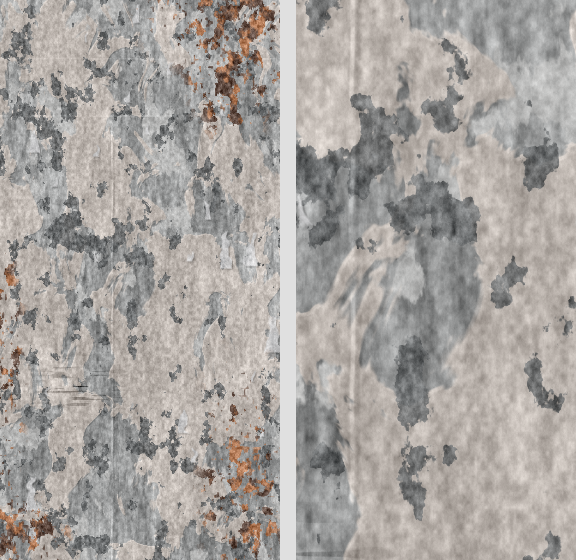
Left, the full canvas; right, a detail of the centre.
A Shadertoy shader for this texture:

```glsl
// Weathered wall: streaky grey metal under torn beige plaster, with charcoal
// flakes, white paint chips and rust. Thresholded fractal noise shapes each
// layer, and soft elliptical regions decide where that layer gathers.

float hash(vec2 p) {
    vec3 q = fract(vec3(p.xyx) * 0.1031);
    q += dot(q, q.yzx + 33.33);
    return fract((q.x + q.y) * q.z);
}

float noise(vec2 p) {
    vec2 i = floor(p), f = fract(p);
    f = f * f * (3.0 - 2.0 * f);
    return mix(mix(hash(i), hash(i + vec2(1, 0)), f.x),
               mix(hash(i + vec2(0, 1)), hash(i + vec2(1, 1)), f.x), f.y);
}

float fbm(vec2 p) {
    float sum = 0.0, total = 0.0, amp = 1.0;
    for (int i = 0; i < 6; i++) {
        sum += amp * noise(p);
        total += amp;
        amp *= 0.57;
        p = p * 2.03 + vec2(17.3, 9.1);
    }
    return sum / total;
}

// Soft elliptical region, 1 at its centre
float region(vec2 p, vec2 centre, vec2 radius) {
    vec2 q = (p - centre) / radius;
    return exp(-dot(q, q));
}

// Beige coat, thickest around the middle of the wall
float plasterMask(vec2 p) {
    vec2 warp = vec2(noise(p * 9.0), noise(p * 9.0 + 40.0)) * 0.7;
    float body = fbm(p * vec2(7.5, 4.6) + warp + 3.0);
    body += 0.17 * region(p, vec2(0.48, 1.08), vec2(0.6, 0.62));
    body += 0.06 * region(p, vec2(0.3, 1.7), vec2(0.25, 0.12));
    return smoothstep(0.565, 0.595, body);
}

// Slim pointed paint chips, one possible per cell
float chipMask(vec2 p) {
    float mask = 0.0;
    vec2 grid = p * vec2(7.0, 5.0), cell = floor(grid);
    for (int y = -1; y <= 1; y++)
    for (int x = -1; x <= 1; x++) {
        vec2 id = cell + vec2(x, y);
        vec2 q = grid - id - vec2(hash(id + 5.0), hash(id + 23.0));
        q.x += 0.35 * q.y * (hash(id + 71.0) - 0.5) + 0.16 * (noise(p * 45.0) - 0.5);
        float size = mix(0.08, 0.38, pow(hash(id + 11.0), 3.0));
        float width = 0.32 * size * (1.0 - 0.6 * q.y / size);
        float d = max(abs(q.x) - width, abs(q.y) - size);
        mask = max(mask, step(0.72, hash(id + 51.0)) * (1.0 - smoothstep(-0.02, 0.025, d)));
    }
    return mask;
}

void mainImage(out vec4 fragColor, in vec2 fragCoord) {
    vec2 p = fragCoord / iResolution.x;
    float broad = fbm(p * vec2(5.0, 3.0) + 60.0) - 0.5;
    float streak = fbm(p * vec2(60.0, 11.0) + 8.0) - 0.5;
    float grain = fbm(p * vec2(115.0, 85.0)) - 0.5;

    // Grey ground with vertical wear
    vec3 col = vec3(0.595, 0.6, 0.6) + 0.28 * broad + 0.42 * streak;

    // Pale smears, stronger along the centre and the foot
    float smear = fbm(p * vec2(17.0, 9.0) + 120.0)
                + 0.07 * region(p, vec2(0.4, 1.6), vec2(0.25, 0.35))
                + 0.05 * region(p, vec2(0.4, 0.15), vec2(0.35, 0.25));
    col = mix(col, vec3(0.76, 0.76, 0.755), 0.75 * smoothstep(0.59, 0.65, smear));

    // Plaster with a lit and a shaded torn edge
    float plaster = plasterMask(p);
    float edge = plaster - plasterMask(p + vec2(-0.003, 0.004));
    vec3 beige = vec3(0.755, 0.722, 0.695) + 0.2 * broad + 0.22 * streak;
    col = mix(col, beige, plaster * 0.92) + 0.07 * edge;

    // Charcoal flakes on the upper left, sparse elsewhere
    float flakes = fbm(p * vec2(19.0, 15.0) + 200.0)
                 + 0.13 * region(p, vec2(0.2, 1.47), vec2(0.13, 0.14))
                 + 0.14 * region(p, vec2(0.25, 1.12), vec2(0.2, 0.08))
                 + 0.09 * region(p, vec2(0.15, 1.7), vec2(0.3, 0.1))
                 + 0.07 * region(p, vec2(0.5, 0.47), vec2(0.3, 0.08));
    col = mix(col, vec3(0.39, 0.4, 0.405) + 0.3 * grain, 0.85 * smoothstep(0.64, 0.67, flakes));

    // White chips, with a thin shadow below them
    float chip = chipMask(p);
    col *= 1.0 - 0.2 * chipMask(p + vec2(-0.004, 0.005)) * (1.0 - chip);
    col = mix(col, vec3(0.8, 0.8, 0.805) + 0.15 * streak, chip * 0.85);

    // Horizontal scuffs in a worn patch
    float scuff = smoothstep(0.64, 0.8, noise(p * vec2(14.0, 150.0) + 31.0));
    col -= 0.28 * scuff * region(p, vec2(0.28, 0.62), vec2(0.12, 0.08));

    // Vertical seam and two faint level lines
    float wobble = 0.004 * (noise(p * 14.0) - 0.5);
    float seam = 1.0 - smoothstep(0.001, 0.004, abs(p.x - 0.4 + wobble));
    seam *= smoothstep(1.62, 1.5, p.y) * smoothstep(0.2, 0.6, noise(p * vec2(3.0, 16.0)));
    float level = 1.0 - smoothstep(0.001, 0.005, min(abs(p.y - 1.585 + wobble), abs(p.y - 1.79 + wobble)));
    col += 0.11 * seam + 0.08 * level * noise(p * vec2(20.0, 4.0));
    col -= 0.06 * (1.0 - smoothstep(0.0, 0.005, abs(p.x - 0.407 + wobble))) * step(p.y, 1.5);

    // Rust in the top right corner, down both sides and at the foot
    float damp = region(p, vec2(0.88, 1.96), vec2(0.3, 0.2))
               + 0.65 * region(p, vec2(0.83, 1.7), vec2(0.13, 0.2))
               + 0.75 * region(p, vec2(0.0, 0.65), vec2(0.08, 0.5))
               + 0.95 * region(p, vec2(0.08, 0.08), vec2(0.14, 0.13))
               + 0.65 * region(p, vec2(0.87, 0.3), vec2(0.16, 0.4))
               + 0.6 * region(p, vec2(0.87, 0.36), vec2(0.06, 0.1));
    float crust = fbm(p * vec2(24.0, 19.0) + 300.0) + 0.15 * damp;
    float pits = noise(p * vec2(95.0, 75.0) + 90.0) + 0.26 * min(damp, 1.0);
    float rust = max(smoothstep(0.645, 0.69, crust), 0.8 * smoothstep(0.93, 1.06, pits));
    float glow = smoothstep(0.42, 0.64, fbm(p * vec2(32.0, 25.0) + 400.0)
               + 0.16 * region(p, vec2(0.87, 0.36), vec2(0.1, 0.14)));
    vec3 rustCol = mix(vec3(0.34, 0.25, 0.21), vec3(0.7, 0.46, 0.31), glow) + 0.3 * grain;
    col = mix(col, rustCol, rust * smoothstep(0.08, 0.4, damp) * 0.9);

    // Fine grit and hairline scratches
    col += 0.34 * grain;
    float hair = smoothstep(0.82, 0.95, noise(p * vec2(170.0, 13.0) + 77.0));
    col += 0.08 * hair * (noise(p * 12.0) - 0.35);

    fragColor = vec4(clamp(col, 0.0, 1.0), 1.0);
}
```
